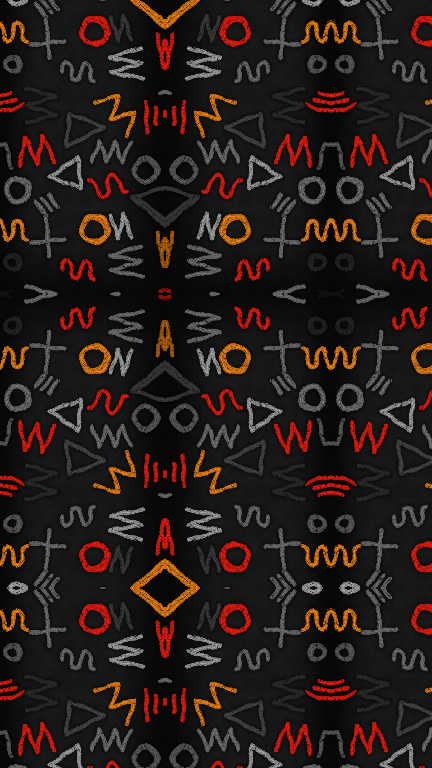
This pattern is drawn by a WebGL 1 fragment shader. Its source:

```glsl
precision highp float;
// Dry-brush doodles (rings, zigzags, squiggles, triangles) on worn black board.
// The plane is folded into mirrored tiles; inside a tile one set of motifs
// repeats down in rows with changing inks, worn by cellular noise.
uniform vec2 u_resolution;

const float VIEW_HEIGHT = 768.0;
const vec2 TILE = vec2(166.0, 294.0);
const float ROW = 198.0;
const float ROW_START = 10.0;
const vec3 RED = vec3(0.96, 0.11, 0.06);
const vec3 ORANGE = vec3(0.98, 0.53, 0.07);
const vec3 LIGHT = vec3(0.66);
const vec3 GRAY = vec3(0.46);
const vec3 DIM = vec3(0.24);

vec2 hash2(vec2 p) {
  return fract(sin(vec2(dot(p, vec2(127.1, 311.7)), dot(p, vec2(269.5, 183.3)))) * 43758.5);
}

// Distance to the nearest scattered feature point.
float cellular(vec2 p) {
  vec2 cell = floor(p);
  float nearest = 2.0;
  for (int j = -1; j <= 1; j++)
    for (int i = -1; i <= 1; i++) {
      vec2 c = cell + vec2(float(i), float(j));
      nearest = min(nearest, length(c + hash2(c) - p));
    }
  return nearest;
}

float segment(vec2 p, vec2 a, vec2 b) {
  vec2 d = b - a;
  return length(p - a - d * clamp(dot(p - a, d) / dot(d, d), 0.0, 1.0));
}

float triangle(vec2 p, vec2 a, vec2 b, vec2 c) {
  return min(segment(p, a, b), min(segment(p, b, c), segment(p, c, a)));
}

// Two slightly offset loops, as in a quick sketch.
float ring(vec2 p, vec2 center, float radius) {
  float outer = abs(length(p - center) - radius);
  float inner = abs(length(p - center - radius * vec2(0.06, -0.05)) - radius * 0.87);
  return min(outer, inner);
}

vec2 sideOf(vec2 a, vec2 b) {
  vec2 d = normalize(b - a);
  return vec2(-d.y, d.x);
}

// Straight strokes that swing to either side of the axis a-b.
float zigzag(vec2 p, vec2 a, vec2 b, float swing, float strokes) {
  vec2 side = sideOf(a, b) * swing;
  vec2 last = a - side;
  float d = 1e3;
  for (int i = 1; i <= 6; i++) {
    float k = float(i);
    if (k > strokes) break;
    vec2 next = mix(a, b, k / strokes) + side * (2.0 * mod(k, 2.0) - 1.0);
    d = min(d, segment(p, last, next));
    last = next;
  }
  return d;
}

float squiggle(vec2 p, vec2 a, vec2 b, float swing, float cycles) {
  vec2 side = sideOf(a, b) * swing;
  vec2 last = a - side;
  float d = 1e3;
  for (int i = 1; i <= 18; i++) {
    float t = float(i) / 18.0;
    float angle = 6.2832 * cycles * t;
    vec2 next = mix(a, b, t + 0.035 * sin(2.0 * angle)) - side * cos(angle);
    d = min(d, segment(p, last, next));
    last = next;
  }
  return d;
}

// Soft shadow, then a streaked stroke. brush = (pixel size, wear, bristle).
vec3 ink(vec3 base, float d, vec3 tint, vec3 brush) {
  base *= mix(0.5, 1.0, smoothstep(0.0, 7.0, d));
  float width = 2.5 - 1.2 * brush.y;
  float cover = 1.0 - smoothstep(width - 0.5 * brush.x, width + 0.5 * brush.x, d);
  float streak = 0.86 + 0.14 * sin(d * 2.6 + brush.y * 5.0);
  return mix(base, tint * streak, cover * mix(1.0, 0.3, brush.z));
}

// One row of motifs; first and last flag the partial upper and lower rows.
vec3 motifs(vec3 c, vec2 p, float first, float last, vec3 brush) {
  c = ink(c, zigzag(p, vec2(38, 17), vec2(40, 47), -16.0, 4.0), mix(GRAY, LIGHT, last), brush);
  c = ink(c, squiggle(p, vec2(70, 23), vec2(103, 25), 9.0, 1.75), mix(RED, GRAY, last), brush);
  c = ink(c, ring(p, vec2(70, 65), 13.5), mix(ORANGE, RED, last), brush);
  c = ink(c, zigzag(p, vec2(34, 68), vec2(54, 67), 12.0, 3.0), mix(LIGHT, DIM, last), brush);
  float peak = min(segment(p, vec2(1, 28), vec2(8, 61)), segment(p, vec2(0, 56), vec2(4, 40)));
  c = ink(c, peak, mix(ORANGE * 0.75, RED, last), brush);
  float diamond = min(segment(p, vec2(0, 69), vec2(33, 96)), segment(p, vec2(0, 74), vec2(27, 96)));
  diamond = min(diamond, segment(p, vec2(33, 96), vec2(0, 107)));
  c = ink(c, diamond, mix(DIM, ORANGE, last), brush);
  float cross = min(segment(p, vec2(116, 38), vec2(119, 79)), segment(p, vec2(100, 55), vec2(135, 51)));
  c = ink(c, cross, GRAY, brush);
  c = ink(c, ring(p, vec2(152, 32), 7.5), mix(DIM * 0.6, GRAY * 0.8, last), brush);
  c = ink(c, squiggle(p, vec2(138, 64), vec2(166, 64), 10.0, 1.5), ORANGE, brush);
  c = ink(c, squiggle(p, vec2(40, 112), vec2(74, 104), 10.0, 1.5), mix(RED, GRAY, last), brush);
  c = ink(c, ring(p, vec2(19, 124), 12.0), GRAY * 0.8, brush);
  c = ink(c, ring(p, vec2(147, 104), 12.0), mix(GRAY, LIGHT, last), brush);
  c = ink(c, triangle(p, vec2(84, 106), vec2(115, 117), vec2(87, 137)), LIGHT, brush);
  c = ink(c, triangle(p, vec2(61, 167), vec2(99, 147), vec2(95, 180)), DIM * 1.2, brush);
  c = ink(c, zigzag(p, vec2(35, 141), vec2(73, 143), -10.0, 5.0), GRAY, brush);
  c = ink(c, zigzag(p, vec2(30, 166), vec2(62, 199), 11.0, 4.0), mix(ORANGE, GRAY, first), brush);
  c = ink(c, zigzag(p, vec2(112, 146), vec2(147, 142), 14.0, 4.0), RED, brush);
  c = ink(c, zigzag(p, vec2(124, 171), vec2(124, 206), 15.0, 4.0), mix(DIM * 0.75, GRAY, first), brush);
  float cup = min(segment(p, vec2(154, 126), vec2(159, 150)), segment(p, vec2(159, 150), vec2(166, 150)));
  c = ink(c, cup, GRAY * 0.8, brush);
  // Short hatches, upright bars and stacked bows.
  float hatch = 1e3, bars = 1e3, bows = 1e3;
  for (int i = 0; i < 3; i++) {
    float k = float(i);
    vec2 start = vec2(107.0 + 7.0 * k, 87.0 - 3.0 * k);
    hatch = min(hatch, segment(p, start, start + vec2(9, 12)));
    bars = min(bars, segment(p, vec2(9.0 * k, 178.0 - 8.0 * k), vec2(9.5 * k, 182.0 + 5.0 * k)));
    vec2 bent = p - vec2(0.0, 0.012 * pow(TILE.x - p.x, 2.0));
    bows = min(bows, segment(bent, vec2(143.0 + 6.0 * k, 183.0 + 8.0 * k), vec2(166.0, 183.0 + 8.0 * k)));
  }
  c = ink(c, hatch, GRAY, brush);
  c = ink(c, bars, RED, brush);
  c = ink(c, bows, mix(RED, DIM * 0.3, first), brush);
  return ink(c, segment(p, vec2(0, 203), vec2(5, 201)), mix(GRAY, RED * 0.7, first), brush);
}

void main() {
  float pixel = VIEW_HEIGHT / u_resolution.y;
  vec2 p = vec2(gl_FragCoord.x, u_resolution.y - gl_FragCoord.y) * pixel;
  // Mirror fold in both directions.
  p = abs(mod(p - vec2(165.0, 294.0) + TILE, 2.0 * TILE) - TILE);

  // Board: mottled charcoal that darkens toward the seams.
  float wear = cellular(p * 0.45);
  float bristle = smoothstep(0.55, 0.9, cellular(vec2(p.x + p.y, p.y - p.x) * vec2(0.16, 0.6)));
  float lit = smoothstep(0.0, 55.0, p.x) * smoothstep(0.0, 40.0, TILE.x - p.x);
  lit *= smoothstep(-15.0, 65.0, p.y);
  float mottle = 0.75 + 0.25 * cellular(p * 0.07) + 0.2 * wear;
  vec3 color = vec3(mix(0.03, 0.095, lit) * mottle);

  // Hand tremor, then the row the point falls in.
  float row = floor((p.y - ROW_START) / ROW);
  vec2 q = p - vec2(0.0, row * ROW);
  q += 0.6 * sin(q.yx * 0.31 + 1.7 * sin(q * 0.13));
  color = motifs(color, q, step(row, -0.5), step(0.5, row), vec3(pixel, wear, bristle));
  gl_FragColor = vec4(color, 1.0);
}
```
